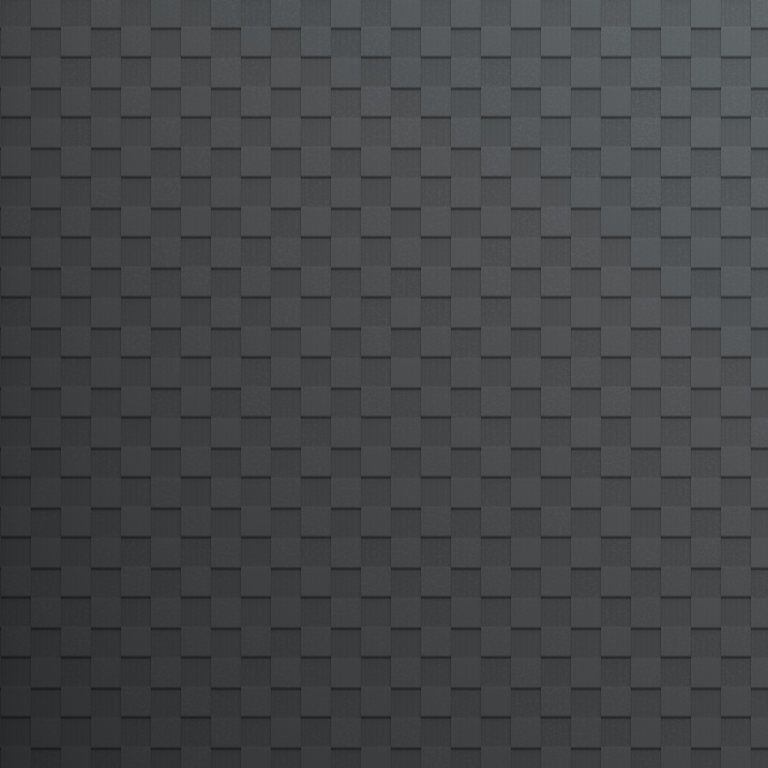
Reproduce this pattern procedurally as a Shadertoy shader.

```glsl
// A charcoal basket weave: raised and recessed square tiles alternate in a
// checkerboard, each recess shaded by a soft line under the tile above it.
// Layered sines and cellular noise add the grain; a diagonal glow lights it.

const float TILES = 25.6;           // tiles across the canvas height
const float SHADOW_HALF = 0.045;    // half thickness of the shadow line, in tiles
const float SEAM_HALF = 0.025;      // half width of the vertical seams, in tiles

vec2 hash2(vec2 p) {
    vec2 q = vec2(dot(p, vec2(127.1, 311.7)), dot(p, vec2(269.5, 183.3)));
    return fract(sin(q) * 4375.85);
}

// Distance to the nearest scattered point, roughly 0 to 1
float cellular(vec2 p) {
    vec2 cell = floor(p), local = fract(p);
    float nearest = 2.0;
    for (int j = -1; j <= 1; j++) {
        for (int i = -1; i <= 1; i++) {
            vec2 offset = vec2(i, j);
            vec2 toPoint = offset + hash2(cell + offset) - local;
            nearest = min(nearest, dot(toPoint, toPoint));
        }
    }
    return sqrt(nearest);
}

// Fine vertical threads
float threads(float x) {
    return 0.6 * sin(x * 31.4) + 0.4 * sin(x * 50.3 + 1.3);
}

// Soft-edged band around zero
float band(float dist, float halfWidth, float soft) {
    return 1.0 - smoothstep(halfWidth - soft, halfWidth + soft, abs(dist));
}

// Broad light: dim at the lower left, bright at the upper right
float lighting(vec2 uv) {
    return 0.163 + 0.095 * uv.y + 0.105 * pow(uv.x, 0.6) + 0.025 * uv.x * uv.y;
}

// Brightness factor of the weave; p is in tiles, measured from the top left
float weave(vec2 p, float pixel) {
    float shifted = p.x - 0.02;
    float column = floor(shifted);
    float across = fract(shifted);
    float isOdd = mod(column, 2.0);

    // Signed offset from the shadow line: positive is recessed, negative raised
    float lineY = mix(1.91, 0.957, isOdd);
    float down = mod(p.y - lineY + 1.0, 2.0) - 1.0;
    float soft = max(pixel * 0.7, 0.035);
    float recess = smoothstep(-soft, soft, down)
                 * (1.0 - smoothstep(0.97 - soft, 0.97 + soft, down));

    // Surface: threaded recesses and unevenly grainy raised tiles
    vec2 tile = vec2(column, floor(p.y - lineY));
    float roughness = hash2(tile).x;
    float grain = cellular(p * vec2(9.0, 11.0)) - 0.5;
    float tone = mix(1.035, 0.965, recess);
    tone += 0.016 * threads(p.x) * mix(0.4, 1.0, recess);
    tone += grain * mix(0.025, 0.10, roughness);
    tone += 0.02 * (hash2(tile + 7.0).y - 0.5);

    // Seams between columns, deeper beside recesses
    float edge = min(across, 1.0 - across);
    float seam = band(edge, SEAM_HALF, soft);
    tone *= 1.0 - seam * mix(0.05, 0.13, recess);

    // Faint lit top edge of the raised tile, then the shadow below it
    tone += 0.025 * band(1.0 - abs(down), 0.05, soft) * (1.0 - seam);
    float shadow = band(down, SHADOW_HALF, max(soft, 0.045));
    float falloff = recess * exp(-6.0 * max(down, 0.0));
    return tone * (1.0 - 0.36 * shadow) * (1.0 - 0.07 * falloff);
}

void mainImage(out vec4 fragColor, in vec2 fragCoord) {
    vec2 uv = fragCoord / iResolution.xy;
    vec2 p = vec2(fragCoord.x, iResolution.y - fragCoord.y) / iResolution.y * TILES;
    float pixel = TILES / iResolution.y;

    // Neutral grey with a cooler tint in the brightest corner
    float corner = smoothstep(0.65, 1.1, length(uv * vec2(0.75, 0.85)));
    vec3 tint = mix(vec3(0.985, 1.0, 1.025), vec3(0.955, 1.01, 1.035), corner);
    vec3 color = tint * lighting(uv) * weave(p, pixel);
    fragColor = vec4(color, 1.0);
}
```
